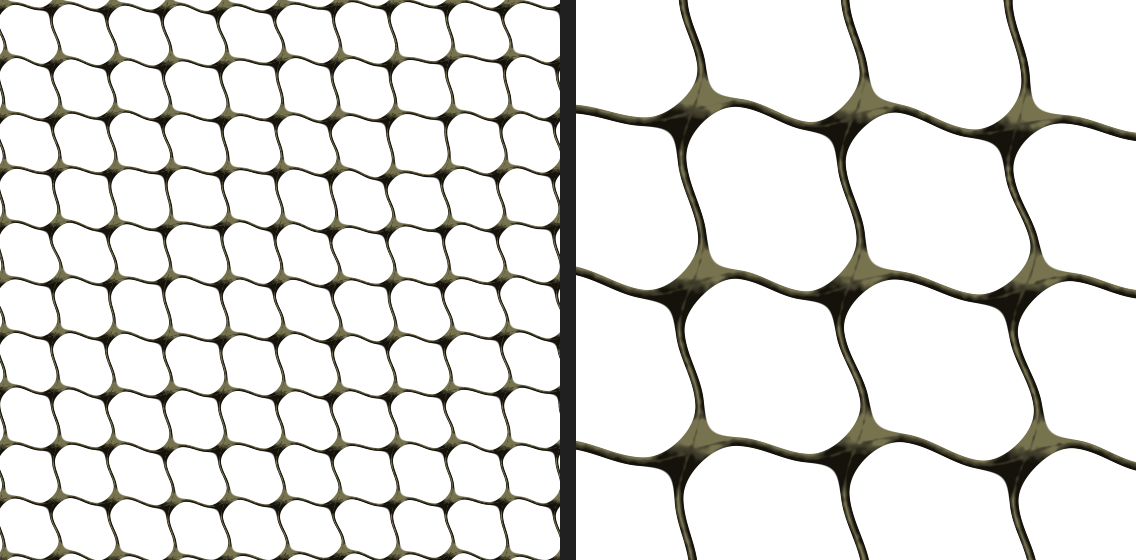
Left: the whole. Right: its middle third, enlarged.
This pattern is drawn by a Shadertoy shader. Its source:

```glsl
const float TAU = 6.2831853;
const vec2 REPEATS = vec2(10.0, 10.15);
const vec2 KNOT_OFFSET = vec2(0.02, 0.03);
const float STRAND_HALF_WIDTH = 0.026;
const float FILLET = 0.25;

const vec3 BACKDROP = vec3(1.0);
const vec3 SHADOW = vec3(0.08, 0.07, 0.04);
const vec3 UMBER = vec3(0.25, 0.24, 0.17);
const vec3 OLIVE = vec3(0.47, 0.45, 0.31);

float hash(vec2 p) {
    return fract(sin(dot(p, vec2(127.1, 311.7))) * 43758.5453);
}

float valueNoise(vec2 p) {
    vec2 i = floor(p);
    vec2 f = fract(p);
    f = f * f * (3.0 - 2.0 * f);
    float low = mix(hash(i), hash(i + vec2(1.0, 0.0)), f.x);
    float high = mix(hash(i + vec2(0.0, 1.0)), hash(i + 1.0), f.x);
    return mix(low, high, f.y);
}

vec2 centredNoise(vec2 p) {
    return vec2(valueNoise(p), valueNoise(p + 37.0)) - 0.5;
}

float smoothMin(float a, float b, float k) {
    float h = max(k - abs(a - b), 0.0) / k;
    return min(a, b) - 0.25 * k * h * h;
}

// Slack in the net, then the S-bend of each strand between knots
vec2 bendNet(vec2 p) {
    vec2 slack = 0.07 * centredNoise(p) + 0.12 * centredNoise(p * 0.3 + 5.0);
    float sway = mix(0.05, 0.075, valueNoise(p + 71.0));
    vec2 loose = p + slack;
    return loose - sway * sin(TAU * loose.yx);
}

// Across-strand shading: lit from above, verticals lit along the middle
float strandTone(vec2 q, float halfWidth) {
    vec2 across = q / halfWidth;
    float horizontal = 0.42 + 0.5 * across.y;
    float vertical = 0.85 - 0.9 * abs(across.x + 0.2);
    return abs(q.x) < abs(q.y) ? vertical : horizontal;
}

// Pyramid-like knot: light upper right, dark lower left, thin ridges
float knotTone(vec2 q) {
    float facet = smoothstep(-0.06, 0.07, dot(q, vec2(0.45, 0.85)));
    float ridge = 1.0 - smoothstep(0.0, 0.02, min(abs(q.x), abs(q.y)));
    return mix(facet, 0.5, 0.6 * ridge);
}

vec3 plasticColour(float tone) {
    vec3 dark = mix(SHADOW, UMBER, smoothstep(0.1, 0.5, tone));
    return mix(dark, OLIVE, smoothstep(0.45, 0.85, tone));
}

void mainImage(out vec4 fragColor, in vec2 fragCoord) {
    vec2 p = fragCoord / iResolution.y * REPEATS - KNOT_OFFSET;
    vec2 q = fract(bendNet(p) + 0.5) - 0.5;

    // Crossing strands fused by rounded fillets
    float net = smoothMin(abs(q.x), abs(q.y), FILLET) - STRAND_HALF_WIDTH;
    float edge = 0.6 * REPEATS.x / iResolution.y;
    float coverage = 1.0 - smoothstep(-edge, edge, net);

    // Shading and fine surface grain
    float knot = 1.0 - smoothstep(0.13, 0.26, length(q));
    float tone = mix(strandTone(q, STRAND_HALF_WIDTH), knotTone(q), knot);
    tone += 0.3 * (valueNoise(p * 32.0) - 0.5);

    fragColor = vec4(mix(BACKDROP, plasticColour(tone), coverage), 1.0);
}
```
